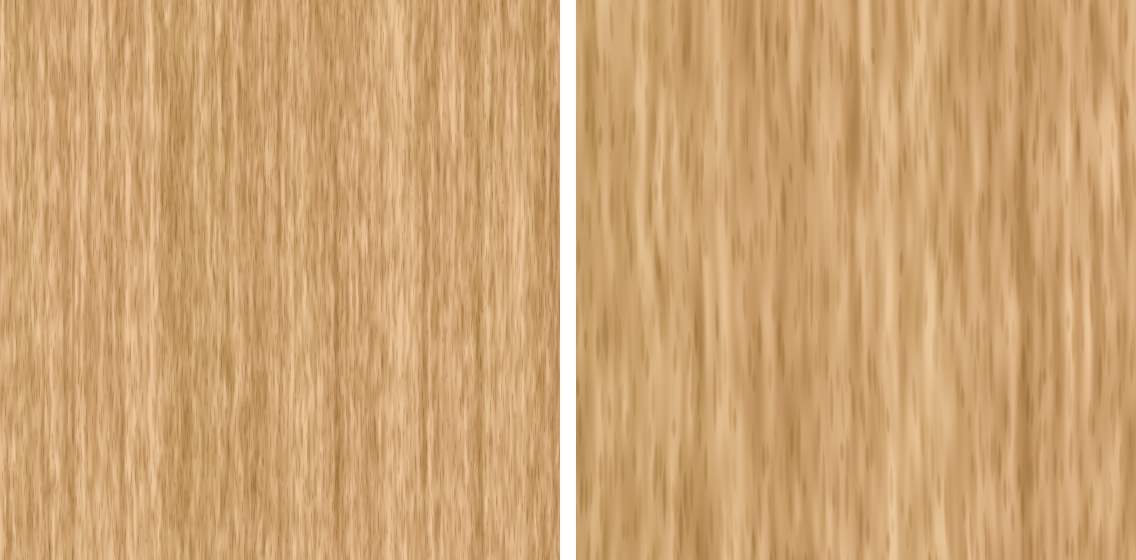
Left, the full canvas; right, a detail of the centre.
This texture is drawn by a WebGL 1 fragment shader. Its source:

```glsl
precision highp float;
// Straight-grained pale oak veneer with the grain running upright.
// Stretched value noise at several widths gives bands, stripes and fibres;
// layers of jittered cells add the short, dark, slender pores.

uniform vec2 u_resolution;

#define BAND_CONTRAST 0.34
#define STRIPE_CONTRAST 0.40
#define STREAK_CONTRAST 0.66
#define FIBRE_CONTRAST 0.90
#define FIGURE_CONTRAST 0.10
#define PORE_DARKNESS 0.46
#define PORE_DENSITY 0.62
#define PORE_WIDTH 0.0019
#define BASE_TONE 0.60
#define WAVINESS 0.006
#define TINT_AMOUNT 0.022

const vec3 DARK_OAK = vec3(0.70, 0.53, 0.32);
const vec3 MID_OAK = vec3(0.79, 0.62, 0.42);
const vec3 LIGHT_OAK = vec3(0.88, 0.73, 0.55);

float hash(vec2 p) {
  return fract(sin(dot(p, vec2(127.1, 311.7))) * 43758.5453);
}

// Smooth value noise centred on zero
float noise(vec2 p) {
  vec2 cell = floor(p);
  vec2 f = fract(p);
  f = f * f * (3.0 - 2.0 * f);
  float low = mix(hash(cell), hash(cell + vec2(1.0, 0.0)), f.x);
  float high = mix(hash(cell + vec2(0.0, 1.0)), hash(cell + vec2(1.0, 1.0)), f.x);
  return mix(low, high, f.y) - 0.5;
}

// Noise along one column, shifted at random so that no rows line up
float columnNoise(float column, float y) {
  y += 40.0 * hash(vec2(column, 3.0));
  float row = floor(y);
  float blend = smoothstep(0.0, 1.0, y - row);
  return mix(hash(vec2(column, row)), hash(vec2(column, row + 1.0)), blend) - 0.5;
}

float fibres(vec2 p, vec2 frequency) {
  vec2 q = p * frequency;
  float column = floor(q.x);
  float blend = smoothstep(0.0, 1.0, q.x - column);
  return mix(columnNoise(column, q.y), columnNoise(column + 1.0, q.y), blend);
}

// One slender pore per cell, kept within the cell borders
float poreLayer(vec2 p, float layer, float density) {
  vec2 cellSize = vec2(0.0072, 0.064 - 0.012 * layer);
  vec2 q = p / cellSize + vec2(layer * 0.37, 0.0);
  float column = floor(q.x);
  q.y += 30.0 * hash(vec2(column, layer + 11.0));
  vec2 id = floor(q) + layer * 57.0;
  float halfLength = mix(0.18, 0.47, hash(id + 5.3));
  vec2 centre = vec2(mix(0.27, 0.73, hash(id + 1.7)),
                     mix(halfLength, 1.0 - halfLength, hash(id + 9.1)));
  vec2 offset = fract(q) - centre;
  float along = offset.y / halfLength;
  float across = abs(offset.x) * cellSize.x / PORE_WIDTH;
  float spindle = 1.0 - smoothstep(0.15, 1.0, across + along * along);
  return spindle * step(hash(id + 2.9), density) * mix(0.3, 1.0, hash(id + 6.1));
}

void main() {
  vec2 uv = gl_FragCoord.xy / u_resolution;

  // Gentle drift of the grain and a fine lean of single fibres
  vec2 p = uv + vec2(3.0, 7.0);
  p.x += WAVINESS * noise(p * vec2(5.0, 2.2));
  vec2 fine = p;
  fine.x += 0.0035 * noise(p * vec2(28.0, 13.0));

  // Broad bands, long stripes, narrow streaks and short fibres
  float band = noise(p * vec2(13.0, 0.8));
  float stripe = noise(p * vec2(50.0, 0.8) + 17.0);
  float figure = noise(p * vec2(24.0, 4.0) + 53.0);
  float streak = 0.7 * fibres(p, vec2(100.0, 1.1)) + 0.7 * fibres(p + 5.0, vec2(180.0, 2.2));
  float fibre = 0.65 * fibres(fine, vec2(185.0, 15.0))
              + 0.65 * fibres(fine + 2.0, vec2(265.0, 27.0));
  float tone = BASE_TONE + BAND_CONTRAST * band + STRIPE_CONTRAST * stripe
             + FIGURE_CONTRAST * figure + STREAK_CONTRAST * streak
             + FIBRE_CONTRAST * fibre;

  // Pores, denser in the darker bands
  float density = PORE_DENSITY - 0.45 * band - 0.35 * stripe;
  float pores = 0.0;
  for (int i = 0; i < 3; i++) {
    pores = max(pores, poreLayer(fine, float(i), density));
  }
  tone = clamp(tone - PORE_DARKNESS * pores, -0.35, 1.2);

  // Colour ramp with a slow shift between reddish and yellowish wood
  vec3 color = tone < 0.5 ? mix(DARK_OAK, MID_OAK, tone * 2.0)
                          : mix(MID_OAK, LIGHT_OAK, tone * 2.0 - 1.0);
  float tint = noise(p * vec2(22.0, 1.2) + 31.0);
  color += TINT_AMOUNT * tint * vec3(0.4, -0.3, 0.3);
  gl_FragColor = vec4(color, 1.0);
}
```
